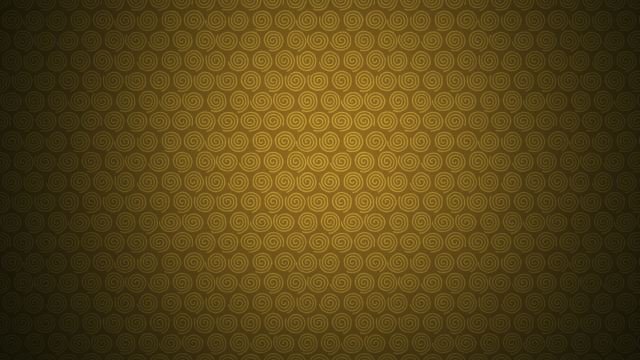
Give the GLSL for this pattern, as a Shadertoy shader.

```glsl
// Staggered rows of hand-drawn gold spirals on a brown ground, lit by a soft
// off-centre glow that falls to dark olive. Each spiral is a distance to a
// rounded arm, turned and stretched by a hash that repeats in blocks of cells.

const float TAU = 6.2831853;
const float COLUMNS = 28.13;         // spirals across the canvas
const float ROW_HEIGHT = 0.887;      // row spacing, in column widths
const float RADIUS = 0.465;          // spiral radius, in column widths
const float HALF_LINE = 0.027;
const vec2 BLOCK = vec2(4.0, 6.0);   // cells before the variants repeat

float hash(vec2 p) {
    return fract(sin(dot(p, vec2(127.1, 311.7))) * 43758.5453);
}

float noise(vec2 p) {
    vec2 i = floor(p), f = fract(p);
    f = f * f * (3.0 - 2.0 * f);
    return mix(mix(hash(i), hash(i + vec2(1, 0)), f.x),
               mix(hash(i + vec2(0, 1)), hash(i + vec2(1, 1)), f.x), f.y);
}

mat2 rotation(float angle) {
    float c = cos(angle), s = sin(angle);
    return mat2(c, -s, s, c);
}

// Distance to a spiral arm whose turns tighten slightly towards the rim
float spiralDistance(vec2 p, float radius, float firstTurn, float lastTurn) {
    float turn = atan(p.y, p.x + 1e-6) / TAU;
    float d = 1e3;
    for (int n = 0; n < 5; n++) {
        float t = clamp(turn + float(n), firstTurn, lastTurn);
        float r = radius * pow(t / lastTurn, 0.88);
        d = min(d, length(p - r * vec2(cos(TAU * t), sin(TAU * t))));
    }
    return d;
}

// Nearest spiral of one row, with its own turn, stretch and wobble
float rowDistance(vec2 p, float row) {
    float shift = 0.5 * mod(row, 2.0);
    float column = floor(p.x - shift + 0.5);
    vec2 variant = mod(vec2(column, row), BLOCK);
    vec2 q = p - vec2(column + shift, row * ROW_HEIGHT);

    float stretch = 1.0 + 0.1 * (hash(variant + 3.7) - 0.4);
    vec2 wobble = vec2(noise(q * 5.0 + variant * 9.0),
                       noise(q * 5.0 + variant * 9.0 + 31.0)) - 0.5;
    q = q * vec2(1.0 / stretch, stretch) + 0.03 * wobble;
    q = rotation(TAU * 0.5 * (hash(variant) - 0.5)) * q;
    return spiralDistance(q, RADIUS, 0.25, 3.3 + 0.2 * hash(variant + 9.1));
}

// Adjacent rows interlock, so the neighbours above and below count too
float patternDistance(vec2 p) {
    float row = floor(p.y / ROW_HEIGHT + 0.5);
    float d = 1e3;
    for (int k = -1; k <= 1; k++) {
        d = min(d, rowDistance(p, row + float(k)));
    }
    return d;
}

float glow(vec2 p, vec2 centre, float falloff) {
    vec2 d = p - centre;
    return exp(-falloff * dot(d, d));
}

void mainImage(out vec4 fragColor, in vec2 fragCoord) {
    // Canvas units: width is 1, y runs down from the top edge
    vec2 uv = vec2(fragCoord.x, iResolution.y - fragCoord.y) / iResolution.x;
    vec2 p = uv * COLUMNS;
    float pixel = COLUMNS / iResolution.x;

    // Soft strokes of slightly uneven thickness
    float halfLine = HALF_LINE * (0.85 + 0.3 * noise(p * 7.0));
    float soft = 0.6 * pixel + 0.01;
    float line = 1.0 - smoothstep(-soft, soft, patternDistance(p) - halfLine);

    // Ground and gold, faintly mottled
    vec3 ground = vec3(0.545, 0.39, 0.12);
    vec3 gold = vec3(0.76, 0.61, 0.205);
    vec3 color = mix(ground, gold, line);
    color *= 0.97 + 0.04 * noise(p * 1.3) + 0.03 * noise(p * 12.0);

    // Light pool over an olive shadow
    float light = glow(uv, vec2(0.515, 0.225), 7.3);
    vec3 shadow = vec3(0.045, 0.05, 0.018) * (1.0 + 0.4 * line);
    fragColor = vec4(color * light + shadow * (1.0 - 0.6 * light), 1.0);
}
```
